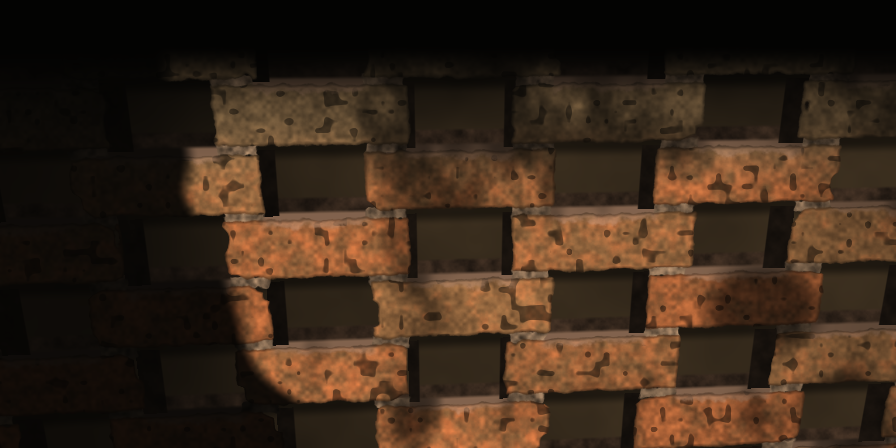
A WebGL 2 fragment shader for this pattern:

```glsl
#version 300 es
precision highp float;
// Openwork brick screen: staggered bricks with open gaps and mortar pads, in patchy sun.
// The plane is bent into brick units (column, row), each brick is a rounded box with
// noisy edges, and broad shadows are laid over the top and left of the wall.
uniform vec2 u_resolution;
out vec4 outColor;

// Layout, in canvas heights
const float CENTER_X = 1.026;
const float FIRST_ROW = 0.039;
const float ROW_HEIGHT = 0.142;
const vec2 BRICK_HALF = vec2(0.652, 0.445);   // in column and row units
const vec2 MORTAR_HALF = vec2(0.135, 0.10);
const float CORNER = 0.007;
const float EDGE_WEAR = 0.007;
const float SIDE_DEPTH = 0.05;
const float GRAIN_FREQ = 105.0;

// Colours
const vec3 CLAY_ORANGE = vec3(0.64, 0.36, 0.20);
const vec3 CLAY_TAN = vec3(0.55, 0.38, 0.23);
const vec3 CLAY_DUSTY = vec3(0.50, 0.39, 0.26);
const vec3 DUST = vec3(0.66, 0.50, 0.39);
const vec3 MORTAR = vec3(0.54, 0.43, 0.33);
const vec3 OPENING = vec3(0.205, 0.160, 0.105);
const vec3 SILL = vec3(0.235, 0.170, 0.125);
const vec3 SIDE = vec3(0.075, 0.055, 0.040);
const vec3 AMBIENT = vec3(0.012, 0.011, 0.008);

float hash(vec2 p) {
    vec3 q = fract(p.xyx * 0.1031);
    q += dot(q, q.yzx + 33.33);
    return fract((q.x + q.y) * q.z);
}

float noise(vec2 p) {
    vec2 i = floor(p), f = fract(p);
    f = f * f * (3.0 - 2.0 * f);
    return mix(mix(hash(i), hash(i + vec2(1, 0)), f.x),
               mix(hash(i + vec2(0, 1)), hash(i + vec2(1, 1)), f.x), f.y);
}

float fbm(vec2 p) {
    float sum = 0.0, amp = 0.5;
    for (int i = 0; i < 4; i++) {
        sum += amp * noise(p);
        p = p * 2.03 + 17.1;
        amp *= 0.5;
    }
    return sum / 0.9375;
}

float boxDist(vec2 p, vec2 halfSize, float radius) {
    vec2 d = abs(p) - halfSize + radius;
    return length(max(d, 0.0)) + min(max(d.x, d.y), 0.0) - radius;
}

// Sunlight on the front: top fade, curved shadow at the left, soft dapples at the right
float sunlight(vec2 p, float fade) {
    float low = max(0.25 - p.y, 0.0);
    float edge = 0.5 - 0.3 * (p.y - 0.35) + 3.2 * low * low;
    edge += 0.05 * (noise(p * 9.0) - 0.5);
    float sun = smoothstep(-0.02, 0.03, p.x - edge);
    float dapple = smoothstep(0.54, 0.76, fbm(p * vec2(4.5, 3.2) + 3.7));
    float patchDist = length((p - vec2(1.70, 0.31)) / vec2(0.15, 0.12));
    dapple = max(dapple, 1.0 - smoothstep(0.55, 1.1, patchDist));
    float rightDim = 1.0 - 0.28 * smoothstep(1.5, 2.0, p.x);
    return mix(0.09, rightDim * (1.0 - 0.62 * dapple), sun) * fade;
}

void main() {
    vec2 p = gl_FragCoord.xy / u_resolution.y;
    float px = 1.0 / u_resolution.y;

    // Brick coordinates, with mild perspective
    float colWidth = 0.292 + 0.0586 * p.y;
    float q = (p.x - CENTER_X) / colWidth;
    float t = p.y - FIRST_ROW - 0.014 * (1.0 - p.y) * q;
    q += 0.012 * q * max(q, 0.0);
    float r = 7.45 * t - 0.525 * t * t;
    float row = floor(r + 0.5);
    float v = r - row;
    float parity = mod(row, 2.0);
    float col = 2.0 * floor((q - parity) * 0.5 + 0.5) + parity;
    float u = q - col;
    vec2 id = vec2(col, row) + 40.0;
    vec2 unit = vec2(colWidth, ROW_HEIGHT);

    float rough = fbm(p * 38.0) - 0.5;
    float grain = noise(p * GRAIN_FREQ) - 0.5;
    float fade = smoothstep(0.90, 0.76, p.y) * mix(0.62, 1.0, smoothstep(0.80, 0.62, p.y));
    float sun = sunlight(p, fade);

    // Openings: dim backdrop, receding sill, shaded top, and brick side facing the centre
    float rise = abs(u) > 0.5 ? v + 0.5 : (v > 0.0 ? v - 0.5 : v + 1.5);
    float backLight = mix(0.22, 1.0, smoothstep(0.15, 1.0, p.x)) * fade;
    vec3 color = OPENING * (0.75 + 0.5 * fbm(p * 5.0 + 9.0));
    color = mix(SILL * (0.8 + rough), color, smoothstep(0.24, 0.30, rise));
    color *= backLight * (1.0 - 0.5 * smoothstep(0.8, 1.0, rise));
    color = mix(DUST * 0.75 * sun, color, smoothstep(0.02, 0.09, rise));
    float reveal = -u * sign(col) - BRICK_HALF.x - SIDE_DEPTH * abs(col);
    float side = 1.0 - smoothstep(-px, px, reveal * colWidth);
    side *= step(u * col, 0.0) * step(0.5, abs(col)) * step(BRICK_HALF.x - 0.03, abs(u));
    color = mix(color, SIDE * backLight * (1.0 + rough), side);

    // Mortar pads where bricks overlap
    float pad = boxDist((abs(vec2(u, v)) - 0.5) * unit, MORTAR_HALF * unit, 0.004) + 0.02 * rough;
    vec3 mortar = MORTAR * (0.85 + 1.1 * rough + 0.5 * grain) * sun;
    color = mix(color, mortar, 1.0 - smoothstep(-px, px, pad));

    // Brick face, with offset, worn rim and a few chipped corners
    vec2 shift = (vec2(hash(id), hash(id + 7.3)) - 0.5) * vec2(0.05, 0.03);
    vec2 b = vec2(u, v) - shift;
    float chip = 0.02 * smoothstep(0.60, 0.80, noise(p * 17.0)) * smoothstep(0.5, 0.65, abs(b.x));
    float face = boxDist(b * unit, BRICK_HALF * unit, CORNER) + EDGE_WEAR * 2.0 * rough + chip;
    vec3 clay = mix(CLAY_TAN, CLAY_ORANGE, clamp(hash(id + 3.1) + 1.6 * rough, 0.0, 1.0));
    clay = mix(clay, CLAY_DUSTY, smoothstep(0.55, 0.75, p.y));
    clay *= 0.95 + 0.15 * hash(id + 11.7) + 0.55 * rough + 0.34 * grain;
    clay *= 1.0 - 0.45 * smoothstep(0.76, 0.86, noise(p * 48.0 + 5.0));
    float ledge = smoothstep(0.29, 0.38, b.y + 0.25 * rough) * smoothstep(0.42, 0.32, abs(b.x));
    clay = mix(clay, DUST * (0.95 + 0.5 * rough), 0.65 * ledge);
    clay *= mix(0.62, 1.0, smoothstep(0.0, 0.008, -face));
    color = mix(color, clay * sun, 1.0 - smoothstep(-px, px, face));

    outColor = vec4(color + AMBIENT, 1.0);
}
```
